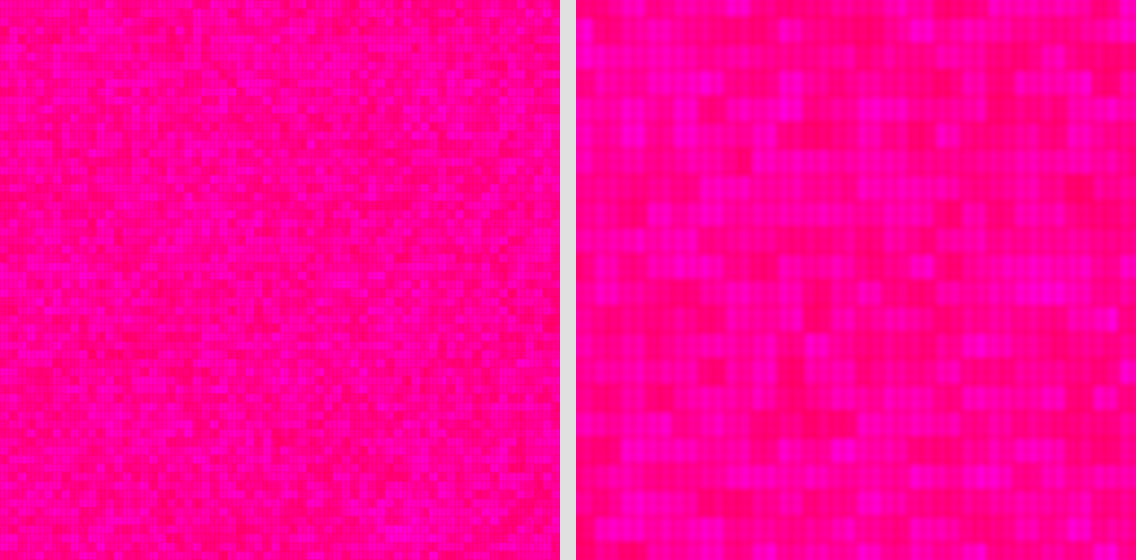
Left, the full canvas; right, a detail of the centre.
Reproduce this pattern procedurally as a WebGL 1 fragment shader.

```glsl
precision highp float;

uniform vec2 u_resolution;

const float CELLS = 64.0;      // colour blocks across and down
const float THREADS = 128.0;   // fine grid lines across and down
const float TAU = 6.2831853;

float hash(vec2 p) {
  vec3 q = fract(vec3(p.xyx) * 0.1031);
  q += dot(q, q.yzx + 33.33);
  return fract((q.x + q.y) * q.z);
}

// One random value per cell, blended only near the cell borders.
float cellNoise(vec2 p, float softness) {
  vec2 q = p - 0.5;
  vec2 id = floor(q);
  vec2 blend = smoothstep(0.5 - softness, 0.5 + softness, fract(q));
  float lower = mix(hash(id), hash(id + vec2(1.0, 0.0)), blend.x);
  float upper = mix(hash(id + vec2(0.0, 1.0)), hash(id + vec2(1.0)), blend.x);
  return mix(lower, upper, blend.y);
}

// Broad drifting patches from layered sines, roughly -1 to 1.
float patches(vec2 uv) {
  float sum = 0.0;
  float weight = 0.5;
  vec2 p = uv * 9.0;
  for (int i = 0; i < 4; i++) {
    sum += weight * sin(p.x + 1.7 * sin(p.y * 0.8 + 0.6)) * cos(p.y - 0.9 * sin(p.x));
    p = mat2(1.2, 1.5, -1.5, 1.2) * p + 2.3;
    weight *= 0.7;
  }
  return sum;
}

// Soft groove: 1 on each whole number, 0 halfway between.
float groove(float x) {
  return 0.5 + 0.5 * cos(TAU * x);
}

void main() {
  vec2 uv = gl_FragCoord.xy / u_resolution;
  float pixel = 1.0 / min(u_resolution.x, u_resolution.y);
  float softness = clamp(pixel * CELLS, 0.16, 0.5);

  // Block, half-width thread and patch variation
  float block = cellNoise(uv * CELLS + 17.0, softness) - 0.5;
  float strand = cellNoise(uv * vec2(THREADS, CELLS) + 301.0, softness) - 0.5;
  float tone = 0.68 + 0.32 * block + 0.10 * strand + 0.045 * patches(uv);

  // Woven grid, with slightly deeper grooves between rows of blocks
  float columns = groove(uv.x * THREADS);
  float rows = groove(uv.y * THREADS);
  float rowEdges = groove(uv.y * CELLS);
  float shade = (1.0 - 0.12 * columns) * (1.0 - 0.07 * rows - 0.07 * rowEdges);

  float blue = clamp(tone * shade, 0.28, 0.9);
  gl_FragColor = vec4(1.0, 0.0, blue, 1.0);
}
```
